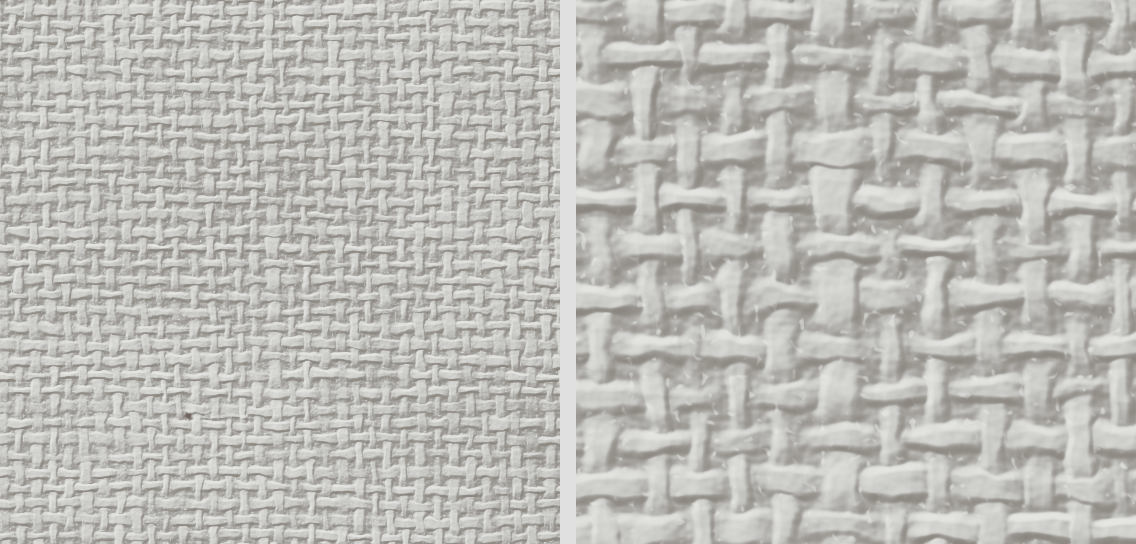
Left, the full canvas; right, a detail of the centre.
This texture is drawn by a Shadertoy shader. Its source:

```glsl
const float THREADS = 34.0;                      // threads per canvas height
const float PI = 3.14159265;
const vec3 SHADOW_COLOR = vec3(0.54, 0.52, 0.495);
const vec3 BASE_COLOR = vec3(0.765, 0.765, 0.753);
const vec3 LIGHT_COLOR = vec3(0.90, 0.90, 0.89);
const vec3 HOLE_COLOR = vec3(0.40, 0.36, 0.32);
const vec2 LIGHT_DIR = vec2(-0.55, 0.83);
const float SLOPE_GAIN = 0.36;
const float HEIGHT_GAIN = 1.0;
const float MEAN_HEIGHT = 0.5;
const float SAMPLE_STEP = 0.06;                  // in thread widths
const float SPARKLE_GAIN = 0.7;
const vec2 HOLE_POS = vec2(0.346, 0.234);
const float HOLE_RADIUS = 0.009;
const float SCRATCH_LENGTH = 0.14;

vec2 hash22(vec2 p) {
    vec3 q = fract(p.xyx * vec3(0.1031, 0.1030, 0.0973));
    q += dot(q, q.yzx + 33.33);
    return fract((q.xx + q.yz) * q.zy);
}

float corner(vec2 cell, vec2 offset) {
    float angle = 2.0 * PI * hash22(cell + 57.0).x;
    return dot(vec2(cos(angle), sin(angle)), offset);
}

// Gradient noise, roughly -0.7 to 0.7
float gradientNoise(vec2 p) {
    vec2 i = floor(p), f = p - i;
    vec2 u = f * f * f * (f * (f * 6.0 - 15.0) + 10.0);
    vec2 e = vec2(1.0, 0.0);
    return mix(mix(corner(i, f), corner(i + e.xy, f - e.xy), u.x),
               mix(corner(i + e.yx, f - e.yx), corner(i + e.xx, f - e.xx), u.x), u.y);
}

float smoothMax(float a, float b, float k) {
    float h = max(k - abs(a - b), 0.0) / k;
    return max(a, b) + 0.25 * h * h * k;
}

// One family of parallel threads, rising and dipping along its length
float threads(float along, float across, float phase, float seed) {
    float id = floor(across);
    float d = abs(across - id - 0.5);
    vec2 rnd = hash22(vec2(id, seed));
    vec2 lane = vec2(along, id * 7.31 + seed + 0.5);
    float width = mix(0.34, 0.48, rnd.x) + 0.14 * gradientNoise(lane * vec2(0.7, 1.0));
    width = min(width, 0.5);
    float drift = 2.2 * gradientNoise(lane * vec2(0.37, 1.0) + 19.7);
    float wave = phase * cos(PI * (along - 0.5 + id));
    float lift = 0.5 + 0.5 * clamp(wave + drift, -1.0, 1.0);
    float profile = 1.0 - smoothstep(width - 0.28, width, d);
    return profile * mix(0.28, 1.0, lift) * mix(0.72, 1.0, rnd.y);
}

// Embossed weave with a pitted skin
float surfaceHeight(vec2 p) {
    vec2 q = p;
    q.x += 0.45 * gradientNoise(p * vec2(0.40, 0.09));
    q.y += 0.45 * gradientNoise(p * vec2(0.09, 0.40) + 31.0);
    q += 0.16 * vec2(gradientNoise(p * 0.9 + 11.0), gradientNoise(p * 0.9 + 47.0));
    q += 0.07 * vec2(gradientNoise(p * 2.3 + 5.0), gradientNoise(p * 2.3 + 83.0));
    float weft = threads(q.x, q.y, 1.0, 3.0);
    float warp = threads(q.y, q.x, -1.0, 71.0);
    float weave = smoothMax(weft, warp, 0.15);
    float pits = 0.16 * gradientNoise(p * 3.1) + 0.07 * gradientNoise(p * 6.3 + 9.0);
    return weave + pits * mix(1.3, 0.6, clamp(weave, 0.0, 1.0));
}

void mainImage(out vec4 fragColor, in vec2 fragCoord) {
    vec2 uv = fragCoord / iResolution.y;
    vec2 p = uv * THREADS;
    p.x += 0.02 * p.y;

    // Relief lit from the upper left
    float height = surfaceHeight(p);
    vec2 slope = vec2(surfaceHeight(p + vec2(SAMPLE_STEP, 0.0)),
                      surfaceHeight(p + vec2(0.0, SAMPLE_STEP))) - height;
    float facing = -dot(slope / SAMPLE_STEP, LIGHT_DIR);
    float tone = SLOPE_GAIN * facing + HEIGHT_GAIN * (height - MEAN_HEIGHT);

    // Glossy specks in the recesses and slow changes of light
    float speck = smoothstep(0.25, 0.5, gradientNoise(p * 5.3 + 23.0));
    tone += SPARKLE_GAIN * speck * (1.0 - smoothstep(0.3, 0.8, height));
    tone += 0.25 * gradientNoise(uv * 2.3 + 4.0);
    tone -= 0.15 * smoothstep(0.85, 1.03, uv.x);

    // Raised scratch running right from the puncture
    vec2 mark = uv - HOLE_POS;
    float reach = smoothstep(0.015, 0.03, mark.x)
                * (1.0 - smoothstep(0.7 * SCRATCH_LENGTH, SCRATCH_LENGTH, mark.x));
    float scratchY = mark.y + 0.004 * gradientNoise(vec2(mark.x * 40.0, 0.5));
    float ridge = 1.0 - smoothstep(0.001, 0.004, abs(scratchY));
    float groove = 1.0 - smoothstep(0.001, 0.003, abs(scratchY + 0.005));
    tone += reach * (0.7 * ridge - 0.6 * groove);

    // Torn rim and dark puncture
    float ragged = length(mark) + 0.006 * gradientNoise(uv * 150.0);
    float rim = 1.0 - smoothstep(0.003, 0.012, length(mark - vec2(0.004, 0.014)));
    tone += 0.6 * rim;

    tone = tanh(tone);
    vec3 color = tone < 0.0 ? mix(BASE_COLOR, SHADOW_COLOR, -tone)
                            : mix(BASE_COLOR, LIGHT_COLOR, tone);
    color = mix(color, HOLE_COLOR, 0.85 * (1.0 - smoothstep(0.4, 1.0, ragged / HOLE_RADIUS)));
    fragColor = vec4(color, 1.0);
}
```
